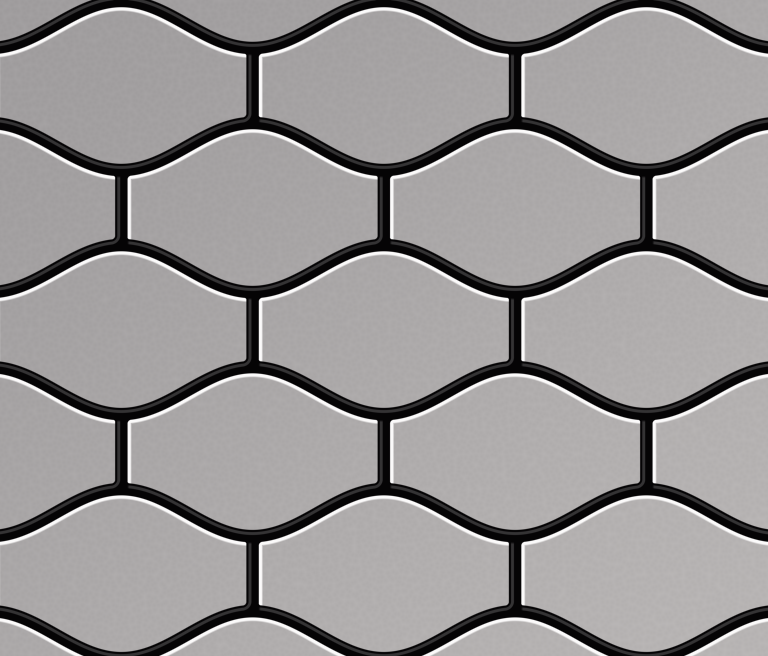
A WebGL 1 fragment shader for this pattern:

```glsl
precision highp float;
// Brushed metal tiles with wavy tops and bottoms, bevelled, in staggered rows with black joints.

uniform vec2 u_resolution;

// Lengths are fractions of the canvas width; y runs down from the top edge.
const float TILE_WIDTH = 0.3418;
const float ROW_HEIGHT = 0.1589;
const vec2  FIRST_CREST = vec2(0.1580, 0.0319);
const float WAVE_HEIGHT = 0.0306;
const float JOINT_HALF = 0.0081;
const float CORNER_RADIUS = 0.0045;
const float GLINT_WIDTH = 0.0050;
const float BEVEL_DEPTH = 0.0047;
const float BEVEL_HALF = 0.0019;
const float SOFTNESS = 0.0010;
const float GRAIN_SIZE = 0.0065;
const float GRAIN_AMOUNT = 0.022;

const vec3 METAL_DARK = vec3(0.625, 0.614, 0.618);
const vec3 METAL_LIGHT = vec3(0.722, 0.710, 0.708);
const vec3 GLINT = vec3(0.985, 0.98, 0.98);
const vec3 JOINT = vec3(0.02, 0.015, 0.02);
const vec3 BEVEL = vec3(0.205, 0.20, 0.205);
const float TAU = 6.2831853;

vec2 hash2(vec2 p) {
    vec2 q = vec2(dot(p, vec2(127.1, 311.7)), dot(p, vec2(269.5, 183.3)));
    return fract(sin(q) * 43758.5);
}

// Distance to the nearest scattered point, in cells.
float cellular(vec2 p) {
    vec2 cell = floor(p);
    float nearest = 2.0;
    for (int j = -1; j <= 1; j++) {
        for (int i = -1; i <= 1; i++) {
            vec2 c = cell + vec2(float(i), float(j));
            nearest = min(nearest, length(c + hash2(c) - p));
        }
    }
    return nearest;
}

// Minimum of two inside distances, with a rounded corner.
float roundMin(float a, float b, float r) {
    vec2 u = max(vec2(r) - vec2(a, b), 0.0);
    return max(r, min(a, b)) - length(u);
}

// Height of the wavy joint above a row; neighbouring waves mirror each other.
float waveY(float row, float wave) {
    float flip = 1.0 - 2.0 * mod(row, 2.0);
    return FIRST_CREST.y + row * ROW_HEIGHT - flip * wave;
}

void main() {
    vec2 p = vec2(gl_FragCoord.x, u_resolution.y - gl_FragCoord.y) / u_resolution.x;
    float aa = max(SOFTNESS, 0.75 / u_resolution.x);

    // Find the row between two waves.
    float angle = TAU * (p.x - FIRST_CREST.x) / TILE_WIDTH;
    float wave = WAVE_HEIGHT * cos(angle);
    float slope = WAVE_HEIGHT * TAU / TILE_WIDTH * sin(angle);
    float row = floor((p.y - FIRST_CREST.y) / ROW_HEIGHT);
    if (p.y < waveY(row, wave)) row -= 1.0;
    else if (p.y > waveY(row + 1.0, wave)) row += 1.0;

    // Distances from the four sides of the tile.
    float steepness = sqrt(1.0 + slope * slope);
    float top = (p.y - waveY(row, wave)) / steepness - JOINT_HALF;
    float bottom = (waveY(row + 1.0, wave) - p.y) / steepness - JOINT_HALF;
    float shift = 0.5 * (1.0 - mod(row, 2.0));
    float across = fract((p.x - FIRST_CREST.x) / TILE_WIDTH - shift) * TILE_WIDTH;
    float left = across - JOINT_HALF;
    float right = TILE_WIDTH - across - JOINT_HALF;

    float litSide = roundMin(top, left, CORNER_RADIUS);
    float darkSide = roundMin(bottom, right, CORNER_RADIUS);
    float inside = roundMin(litSide, darkSide, 0.5 * CORNER_RADIUS);

    // Metal: diagonal sheen and fine grain.
    float sheen = 0.5 * (p.x + p.y * u_resolution.x / u_resolution.y);
    vec3 metal = mix(METAL_DARK, METAL_LIGHT, smoothstep(-0.1, 1.1, sheen));
    metal += GRAIN_AMOUNT * (cellular(p / GRAIN_SIZE) - 0.5);

    // Bright upper left edge.
    float glint = 1.0 - smoothstep(GLINT_WIDTH - 2.0 * aa, GLINT_WIDTH + aa, litSide);
    vec3 tile = mix(metal, GLINT, glint);

    // Grey bevel sunk into the joint along the lower right edge.
    float bevel = 1.0 - smoothstep(BEVEL_HALF - aa, BEVEL_HALF + aa, abs(darkSide + BEVEL_DEPTH));
    bevel *= smoothstep(-aa, 3.0 * aa, litSide);
    vec3 joint = mix(JOINT, BEVEL, bevel);

    gl_FragColor = vec4(mix(joint, tile, smoothstep(-aa, aa, inside)), 1.0);
}
```
